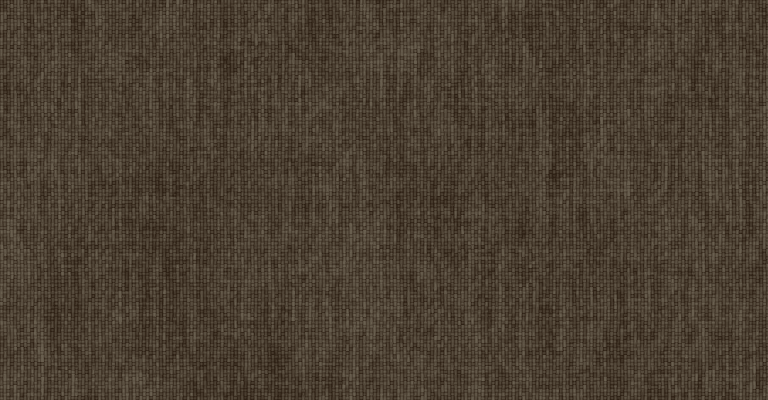
This texture is drawn by a Shadertoy shader. Its source:

```glsl
const vec3 DARK_YARN = vec3(0.230, 0.180, 0.130);
const vec3 LIGHT_YARN = vec3(0.350, 0.308, 0.251);
const vec2 THREADS = vec2(118.0, 106.0);  // threads per canvas height
const float MEAN_TONE = 0.50;
const float RELIEF = 1.15;         // rounded thread shading
const float WARP_GROOVE = 0.75;    // dark gaps between warp threads
const float WARP_LIFT = 0.12;      // warp lighter than weft
const float STITCH_VARIATION = 0.60;
const float WARP_STREAKS = 0.72;
const float WEFT_STREAKS = 0.36;
const float CLOUDS = 0.035;
const float FIBRE = 0.40;
const float WOBBLE = 0.07;         // thread bending, in threads
const float PIXEL_SPREAD = 0.85;   // width of the smoothing filter, in pixels
const int SAMPLES = 3;             // per pixel side
const float PI = 3.14159265;

float hash(vec2 p) {
    vec3 q = fract(vec3(p.xyx) * 0.1031);
    q += dot(q, q.yzx + 33.33);
    return fract((q.x + q.y) * q.z);
}

// Smooth variation along one thread, independent of its neighbours
float alongThread(float id, float s) {
    float i = floor(s);
    return mix(hash(vec2(id, i)), hash(vec2(id, i + 1.0)), smoothstep(0.0, 1.0, s - i)) - 0.5;
}

// Long slubs with shorter thick and thin places
float slub(float id, float s) {
    return 0.55 * alongThread(id, s * 4.0) + 0.75 * alongThread(id + 311.0, s * 19.0)
         + 0.28 * alongThread(floor(id / 3.0) + 627.0, s * 3.0);
}

// Layered sines for broad uneven areas
float clouds(vec2 p) {
    return sin(p.x * 7.1 + 2.0 * sin(p.y * 3.7))
         + 0.7 * sin(p.y * 9.3 + 1.7 * sin(p.x * 5.3 + 1.0))
         + 0.5 * sin(p.x * 19.0 - p.y * 13.0 + sin(p.y * 17.0));
}

float clothTone(vec2 uv) {
    vec2 p = uv * THREADS;
    p += WOBBLE * vec2(sin(uv.y * 31.0 + 3.0 * sin(uv.x * 11.0)),
                       sin(uv.x * 27.0 + 3.0 * sin(uv.y * 13.0)));
    vec2 cell = floor(p);
    vec2 f = p - cell - 0.5;

    // Plain weave broken by patches of diagonal twill
    float plain = mod(cell.x + cell.y, 2.0);
    float twill = step(1.0, mod(cell.x - cell.y, 3.0));
    float patchy = clouds(cell * 0.06 + 4.0) + 2.4 * (hash(floor(cell / 3.0)) - 0.5);
    bool warpOnTop = mix(plain, twill, step(-0.2, patchy)) > 0.5;

    // Shading across the visible thread, with grooves along the warp
    float across = warpOnTop ? f.x : f.y;
    float along = warpOnTop ? f.y : f.x;
    float roundness = cos(PI * across) * (1.0 - 0.5 * along * along);
    float groove = warpOnTop ? 0.0 : cos(PI * f.x) - 0.637;

    float tone = MEAN_TONE + RELIEF * (roundness - 0.61) + WARP_GROOVE * groove;
    tone += warpOnTop ? WARP_LIFT : -WARP_LIFT;
    tone += STITCH_VARIATION * (hash(cell + 71.0) - 0.5);
    tone += WARP_STREAKS * slub(cell.x, uv.y) * (warpOnTop ? 1.0 : 0.7);
    tone += WEFT_STREAKS * slub(cell.y + 900.0, uv.x) * (warpOnTop ? 0.5 : 1.0);
    tone += FIBRE * (hash(floor(p * vec2(3.0, 1.5)) + 29.0) - 0.5);
    return tone + CLOUDS * clouds(uv);
}

void mainImage(out vec4 fragColor, in vec2 fragCoord) {
    // Average over the pixel area to smooth thread edges
    float tone = 0.0;
    for (int y = 0; y < SAMPLES; y++) {
        for (int x = 0; x < SAMPLES; x++) {
            vec2 offset = (vec2(x, y) + 0.5) / float(SAMPLES) - 0.5;
            tone += clothTone((fragCoord + PIXEL_SPREAD * offset) / iResolution.y);
        }
    }
    tone /= float(SAMPLES * SAMPLES);
    fragColor = vec4(mix(DARK_YARN, LIGHT_YARN, clamp(tone, -0.4, 1.5)), 1.0);
}
```
